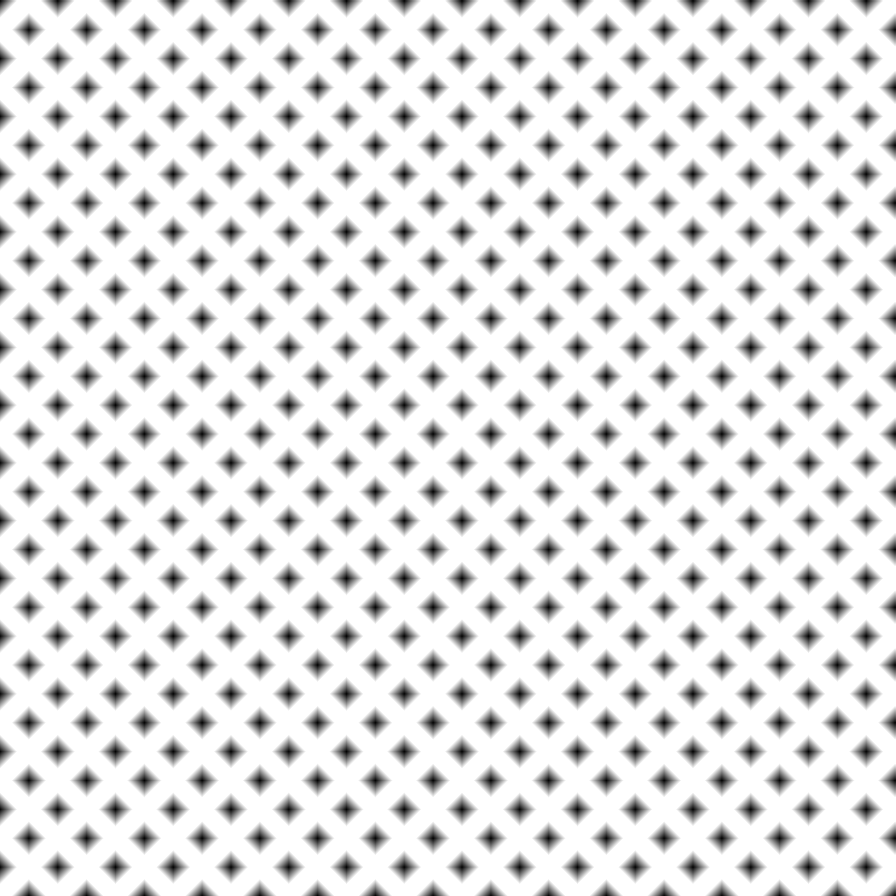
Write a WebGL 1 fragment shader that draws this pattern.

```glsl
precision highp float;
// Staggered grid of soft black diamonds fading linearly into white.

uniform vec2 u_resolution;

const float TILES_PER_CANVAS = 512.0 / 33.0;
const float DIAMOND_RADIUS = 0.3; // in tiles, from centre to corner
const vec3 INK = vec3(0.0);
const vec3 PAPER = vec3(1.0);

// Distance along each axis to the nearest whole tile coordinate.
vec2 distanceToGrid(vec2 p) {
  return abs(fract(p + 0.5) - 0.5);
}

// Taxicab distance to the nearest centre, at (0, 1/2) or (1/2, 0) of each tile.
float staggeredDiamondDistance(vec2 p) {
  vec2 d = distanceToGrid(p);
  return 0.5 - abs(d.x - d.y);
}

// Linear fade: 0 at the centre, 1 at the rim and beyond.
float diamondFade(float dist, float radius) {
  return clamp(dist / radius, 0.0, 1.0);
}

void main() {
  vec2 uv = gl_FragCoord.xy / min(u_resolution.x, u_resolution.y);
  float dist = staggeredDiamondDistance(uv * TILES_PER_CANVAS);
  float fade = diamondFade(dist, DIAMOND_RADIUS);
  gl_FragColor = vec4(mix(INK, PAPER, fade), 1.0);
}
```
